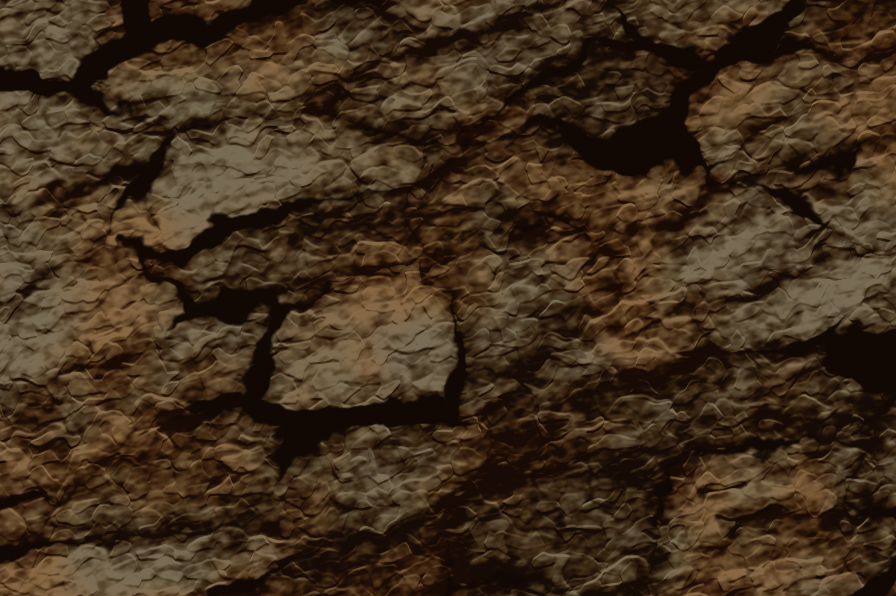
Reproduce this texture procedurally as a Shadertoy shader.

```glsl
const float GRAIN_ANGLE = 0.27;              // bark grain rises to the right
const vec2  PLATE_SCALE = vec2(2.5, 6.0);    // plates per canvas height
const vec2  FLAKE_SCALE = vec2(17.0, 27.0);
const vec2  FIBRE_SCALE = vec2(13.0, 75.0);
const vec2  LIGHT_DIR   = vec2(0.3, 0.95);
const float LIGHT_STEP  = 0.004;
const float CRACK_WIDTH = 0.062;
const float CRACK_COVER = 0.53;              // higher leaves fewer open cracks
const float CRACK_SOFT  = 0.008;
const float SEAM_REACH  = 0.028;
const float TONE_BIAS   = 0.55;
const float TONE_GAIN   = 1.8;
const vec3  CRACK_COLOR = vec3(0.065, 0.03, 0.012);
const vec3  WARM_TINT   = vec3(1.07, 0.97, 0.86);
const vec3  COOL_TINT   = vec3(0.95, 1.01, 1.08);

const vec3 BARK[6] = vec3[6](
    vec3(0.09, 0.04, 0.02), vec3(0.20, 0.12, 0.05), vec3(0.27, 0.18, 0.09),
    vec3(0.32, 0.25, 0.16), vec3(0.39, 0.31, 0.20), vec3(0.50, 0.42, 0.31));
const float BARK_STOP[6] = float[6](0.05, 0.23, 0.43, 0.63, 0.81, 0.97);

vec2 hash22(vec2 p) {
    vec3 v = fract(vec3(p.xyx) * vec3(0.1031, 0.1030, 0.0973));
    v += dot(v, v.yzx + 33.33);
    return fract((v.xx + v.yz) * v.zy);
}

float noise(vec2 p) {
    vec2 i = floor(p), f = fract(p);
    f = f * f * (3.0 - 2.0 * f);
    return mix(mix(hash22(i).x, hash22(i + vec2(1, 0)).x, f.x),
               mix(hash22(i + vec2(0, 1)).x, hash22(i + vec2(1, 1)).x, f.x), f.y);
}

float fbm(vec2 p, int octaves) {
    float sum = 0.0, total = 0.0, amp = 0.5;
    for (int i = 0; i < octaves; i++) {
        sum += amp * noise(p);
        total += amp;
        amp *= 0.5;
        p = mat2(1.6, 1.2, -1.2, 1.6) * p + 17.3;
    }
    return sum / total;
}

// Plates: x = distance to the nearest seam in canvas units, y = plate id
vec2 plates(vec2 p) {
    vec2 g = p * PLATE_SCALE, cell = floor(g), f = fract(g);
    vec2 nearest = vec2(0), home = vec2(0);
    float best = 9.0;
    for (int y = -1; y <= 1; y++)
    for (int x = -1; x <= 1; x++) {
        vec2 o = vec2(x, y), r = o + hash22(cell + o) - f;
        float d = dot(r, r);
        if (d < best) { best = d; nearest = r; home = o; }
    }
    float seam = 9.0;
    for (int y = -2; y <= 2; y++)
    for (int x = -2; x <= 2; x++) {
        vec2 o = home + vec2(x, y), r = o + hash22(cell + o) - f;
        vec2 diff = r - nearest;
        if (dot(diff, diff) > 1e-4) {
            vec2 n = normalize(diff);
            seam = min(seam, dot(0.5 * (r + nearest), n) / length(n * PLATE_SCALE));
        }
    }
    return vec2(seam, hash22(cell + home + 91.0).y);
}

// Flat scales of random height with softened steps between them
float flakes(vec2 p) {
    vec2 cell = floor(p), f = fract(p);
    float sum = 0.0, total = 1e-6;
    for (int y = -1; y <= 1; y++)
    for (int x = -1; x <= 1; x++) {
        vec2 o = vec2(x, y), h = hash22(cell + o), r = o + h - f;
        float w = exp(-22.0 * dot(r, r));
        sum += w * fract(h.x * 7.0 + h.y * 13.0);
        total += w;
    }
    return sum / total;
}

float relief(vec2 q) {
    vec2 bent = q + 0.022 * (vec2(noise(q * 31.0), noise(q * 31.0 + 40.0)) - 0.5);
    return 0.5 * flakes(bent * FLAKE_SCALE)
         + 0.3 * flakes(bent * FLAKE_SCALE * 2.2 + 50.0)
         + 0.35 * fbm(q * vec2(38.0, 60.0), 2);
}

vec3 barkColor(float share) {
    vec3 c = BARK[0];
    for (int i = 1; i < 6; i++)
        c = mix(c, BARK[i], clamp((share - BARK_STOP[i - 1]) / (BARK_STOP[i] - BARK_STOP[i - 1]), 0.0, 1.0));
    return c;
}

void mainImage(out vec4 fragColor, in vec2 fragCoord) {
    vec2 p = fragCoord / iResolution.y;
    vec2 along = vec2(cos(GRAIN_ANGLE), sin(GRAIN_ANGLE));
    vec2 q = vec2(dot(p, along), dot(p, vec2(-along.y, along.x))) + 6.0;

    // Ragged plates and fissures
    vec2 warp = vec2(fbm(q * 5.0, 4), fbm(q * 5.0 + 30.0, 4)) - 0.5;
    vec2 fray = vec2(fbm(q * 24.0, 3), fbm(q * 24.0 + 60.0, 3)) - 0.5;
    vec2 bent = q + 0.17 * warp + 0.035 * fray;
    vec2 plate = plates(bent);
    float grain = fbm(q * vec2(65.0, 95.0), 2) - 0.5;
    float width = CRACK_WIDTH * (noise(q * vec2(4.0, 7.0) + 8.0) - CRACK_COVER);
    float crack = 1.0 - smoothstep(0.0, CRACK_SOFT, plate.x - width + 0.008 * grain);
    float seam = exp(-plate.x / SEAM_REACH);

    // Flaky relief lit from above, fibres along the seams
    float height = relief(q);
    float slope = height - relief(q + LIGHT_DIR * LIGHT_STEP);
    float fibre = fbm((q + 0.06 * warp + 0.02 * fray) * FIBRE_SCALE, 2) - 0.5;
    float broad = fbm(q * vec2(2.0, 3.5) + 3.0, 3) - 0.5;

    float tone = TONE_BIAS + 2.6 * broad + 1.1 * (plate.y - 0.5)
               + 1.7 * (height - 0.57) + 5.5 * slope + 2.2 * grain
               + fibre * mix(0.8, 3.2, seam) - 1.7 * seam
               + 0.7 * (smoothstep(0.1, 0.75, p.y) - 0.5);
    vec3 color = barkColor(1.0 / (1.0 + exp(-TONE_GAIN * tone)));
    color *= mix(WARM_TINT, COOL_TINT, smoothstep(0.3, 0.7, fbm(q * 6.0 + 20.0, 3)));
    fragColor = vec4(mix(color, CRACK_COLOR, crack), 1.0);
}
```
